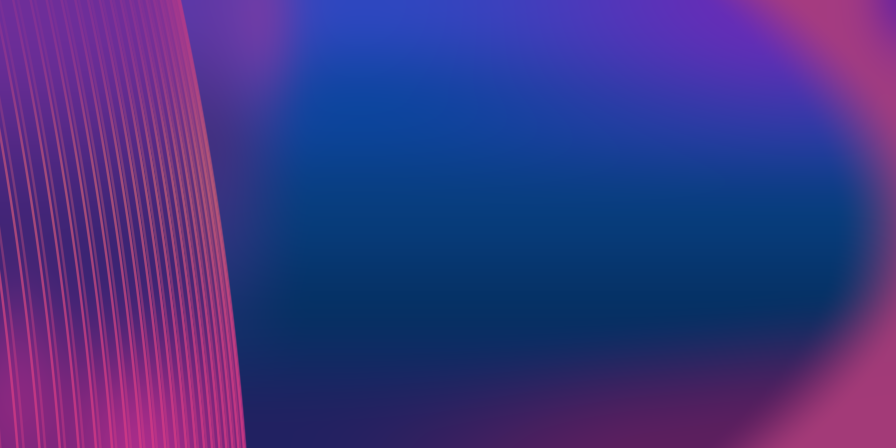
Reproduce this background procedurally as a Shadertoy shader.

```glsl
// Soft blue and violet gradient with a leaning panel of fine glowing lines at the left.

#define LINE_STEP 0.078     // logarithmic spacing of the lines
#define LINE_SPREAD 14.0    // how fast the spacing widens away from the edge
#define LINE_WIDTH 0.0011   // half width of a line, in canvas widths
#define LINE_GLOW 0.75      // strength of the main lines
#define ECHO_GLOW 0.4       // strength of the fainter second lines
#define EDGE_FALLOFF 0.022  // reach of the glow inside the panel edge

// Round glow with separate radii, 1 at its centre
float glow(vec2 uv, vec2 centre, vec2 radius) {
    vec2 d = (uv - centre) / radius;
    return exp(-dot(d, d));
}

// Right edge of the panel at height y
float panelEdge(float y) {
    return 0.275 - 0.039 * y - 0.034 * y * y;
}

vec3 backdrop(vec2 uv) {
    const vec3 indigo = vec3(0.13, 0.13, 0.38);
    const vec3 navy   = vec3(0.02, 0.19, 0.39);
    const vec3 ocean  = vec3(0.03, 0.24, 0.49);
    const vec3 azure  = vec3(0.05, 0.27, 0.62);
    const vec3 cobalt = vec3(0.18, 0.28, 0.75);
    const vec3 violet = vec3(0.43, 0.16, 0.71);
    const vec3 plum   = vec3(0.25, 0.19, 0.50);
    const vec3 orchid = vec3(0.48, 0.23, 0.64);
    const vec3 wine   = vec3(0.36, 0.12, 0.37);
    const vec3 rose   = vec3(0.67, 0.24, 0.48);

    // Vertical blue ramp
    vec3 col = mix(indigo, navy, smoothstep(0.03, 0.34, uv.y));
    col = mix(col, ocean, smoothstep(0.28, 0.56, uv.y));
    col = mix(col, azure, smoothstep(0.5, 0.78, uv.y));
    col = mix(col, cobalt, smoothstep(0.74, 1.0, uv.y));

    // Violet light from the upper right
    float reach = smoothstep(0.4, 0.92, uv.x);
    col = mix(col, violet, reach * smoothstep(0.5, 1.02, uv.y));

    // Purple shade and orchid glow beside the panel
    float shade = smoothstep(0.35, 0.23, uv.x) * smoothstep(0.05, 0.7, uv.y);
    col = mix(col, mix(plum, vec3(0.36, 0.22, 0.65), smoothstep(0.65, 1.0, uv.y)), shade);
    col = mix(col, orchid, 0.75 * glow(uv, vec2(0.29, 0.97), vec2(0.045, 0.2)));

    // Wine red rising toward the lower right
    float rise = uv.y - 0.3 * (uv.x - 0.5);
    col = mix(col, wine, smoothstep(0.24, -0.08, rise) * smoothstep(0.3, 0.72, uv.x));

    // Rose rim at the right, bowed around the blue
    float bow = uv.y - 0.5;
    float rim = uv.x + 0.6 * bow * bow;
    col = mix(col, rose, 0.9 * smoothstep(0.93, 1.045, rim));
    return mix(col, vec3(0.38, 0.12, 0.64), 0.8 * glow(uv, vec2(1.01, 1.02), vec2(0.04, 0.13)));
}

// Coverage of a line in each unit cell; pitch is the cell width on the canvas
float lineMask(float cell, float pitch, float pixel) {
    float d = abs(fract(cell) - 0.5) * pitch;
    return 1.0 - smoothstep(LINE_WIDTH - 0.5 * pixel, LINE_WIDTH + pixel, d);
}

vec3 panel(vec2 uv, float inset, float pixel) {
    const vec3 dusk    = vec3(0.23, 0.14, 0.45);
    const vec3 purple  = vec3(0.43, 0.18, 0.60);
    const vec3 berry   = vec3(0.44, 0.14, 0.47);
    const vec3 magenta = vec3(0.76, 0.19, 0.57);
    const vec3 coral   = vec3(0.76, 0.36, 0.46);
    const vec3 pink    = vec3(0.84, 0.23, 0.52);

    // Fill: dark middle, brighter ends
    vec3 col = mix(dusk, purple, smoothstep(0.4, 0.98, uv.y));
    col = mix(col, berry, smoothstep(0.4, 0.05, uv.y));
    col = mix(col, magenta, 0.7 * glow(uv, vec2(0.16, -0.02), vec2(0.07, 0.2)));
    col = mix(col, magenta, 0.35 * glow(uv, vec2(0.02, 0.15), vec2(0.05, 0.22)));

    // Glow along the edge, warmest at mid height
    vec3 lineColor = mix(pink, coral, glow(uv, vec2(0.2, 0.6), vec2(0.4, 0.28)));
    col = mix(col, lineColor, 0.6 * exp(-inset / EDGE_FALLOFF) * smoothstep(-0.2, 0.5, uv.y));

    // Lines packed toward the edge, each with a faint echo
    float stretch = 1.0 + LINE_SPREAD * inset;
    float cell = log(stretch) / LINE_STEP;
    float pitch = LINE_STEP * stretch / LINE_SPREAD;
    float fade = mix(1.0, 0.25, smoothstep(0.55, 1.0, uv.y));
    float lines = LINE_GLOW * lineMask(cell, pitch, pixel);
    lines = max(lines, ECHO_GLOW * lineMask(cell + 0.27, pitch, pixel));
    return mix(col, lineColor, lines * fade);
}

void mainImage(out vec4 fragColor, in vec2 fragCoord) {
    vec2 uv = fragCoord / iResolution.xy;
    float pixel = 1.0 / iResolution.x;
    float inset = panelEdge(uv.y) - uv.x;

    vec3 col = backdrop(uv);
    float cover = smoothstep(-pixel, pixel, inset);
    col = mix(col, panel(uv, max(inset, 0.0), pixel), cover);
    fragColor = vec4(col, 1.0);
}
```
